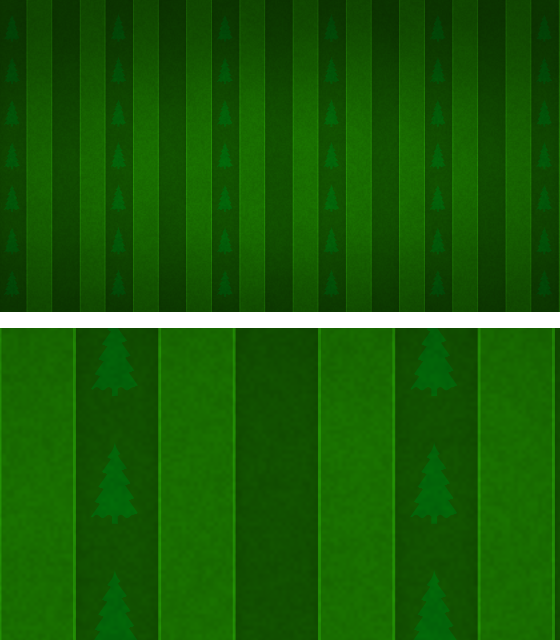
Top: the whole. Bottom: its middle third, enlarged.
Give the GLSL for this pattern, as a Shadertoy shader.

```glsl
#define STRIPE_PERIOD 0.09505
#define STRIPE_START 0.0482
#define STRIPE_WIDTH 0.0443
#define LINE_WIDTH 0.0017
#define TREE_PERIOD vec2(0.1901, 0.0760)
#define TREE_ORIGIN vec2(0.2116, 0.0501)
#define TREE_HEIGHT 0.0482
#define GRAIN 0.09
#define DARK_GREEN vec3(0.068, 0.320, 0.0)
#define LIGHT_GREEN vec3(0.095, 0.430, 0.0)
#define LINE_GREEN vec3(0.140, 0.580, 0.02)
#define TREE_GREEN vec3(0.005, 0.405, 0.035)

float hash(vec2 p) {
    vec3 q = fract(vec3(p.xyx) * 0.1031);
    q += dot(q, q.yzx + 33.33);
    return fract((q.x + q.y) * q.z);
}

float noise(vec2 p) {
    vec2 cell = floor(p), f = fract(p);
    f = f * f * (3.0 - 2.0 * f);
    return mix(mix(hash(cell), hash(cell + vec2(1, 0)), f.x),
               mix(hash(cell + vec2(0, 1)), hash(cell + vec2(1, 1)), f.x), f.y);
}

// Soft coverage of the region where the signed distance is positive
float cover(float inside, float aa) {
    return smoothstep(-aa, aa, inside);
}

// Fir in units of its own height: tip at y = -0.5, foot at y = 0.5
float treeMask(vec2 q, float aa) {
    float fromTip = (q.y + 0.5) / 0.92;
    float tier = fract(fromTip * 5.0 + 0.12 * sign(q.x));
    float bough = tier * (1.0 - smoothstep(0.82, 1.0, tier));
    float halfWidth = 0.225 * fromTip + 0.085 * bough * smoothstep(0.0, 0.3, fromTip);
    float hem = 0.41 + 0.02 * cos(q.x * 42.0);
    float foliage = min((halfWidth - abs(q.x)) * 0.9, min(hem - q.y, q.y + 0.5));
    float trunk = min(0.035 - abs(q.x), min(0.5 - q.y, q.y));
    return cover(max(foliage, trunk), aa);
}

void mainImage(out vec4 fragColor, in vec2 fragCoord) {
    // Canvas width is one unit, y runs down from the top edge
    vec2 p = vec2(fragCoord.x, iResolution.y - fragCoord.y) / iResolution.x;
    vec2 uv = fragCoord / iResolution.xy;
    float aa = 0.6 / iResolution.x;

    // Light bands with a bright line along each side
    float x = mod(p.x - STRIPE_START - 0.5 * STRIPE_WIDTH + 0.5 * STRIPE_PERIOD,
                  STRIPE_PERIOD) - 0.5 * STRIPE_PERIOD;
    float edge = 0.5 * STRIPE_WIDTH - abs(x);
    float band = cover(edge, aa);
    float line = cover(0.5 * LINE_WIDTH - abs(edge), aa);
    vec3 color = mix(DARK_GREEN, LIGHT_GREEN, band);

    // Faint shadow on the dark bands beside each line
    color *= 1.0 - 0.10 * (1.0 - band) * exp(min(edge, 0.0) / 0.004);

    // Firs on every second dark band
    vec2 q = mod(p - TREE_ORIGIN + 0.5 * TREE_PERIOD, TREE_PERIOD) - 0.5 * TREE_PERIOD;
    color = mix(color, TREE_GREEN, 0.9 * treeMask(q / TREE_HEIGHT, aa / TREE_HEIGHT));
    color = mix(color, LINE_GREEN, 0.85 * line);

    // Paper grain and broad mottling
    float grain = noise(p * 420.0) + 0.6 * noise(p * 190.0 + 17.0) - 0.8;
    float mottle = noise(p * 24.0 + 5.0) - 0.5;
    color *= 1.0 + GRAIN * grain + 0.04 * mottle;

    // Corners fade, most strongly at the top
    float radius = length((uv - vec2(0.5, 0.45)) * vec2(0.8, 1.3));
    color *= 1.0 - 0.36 * smoothstep(0.1, 0.75, radius);

    fragColor = vec4(clamp(color, 0.0, 1.0), 1.0);
}
```
